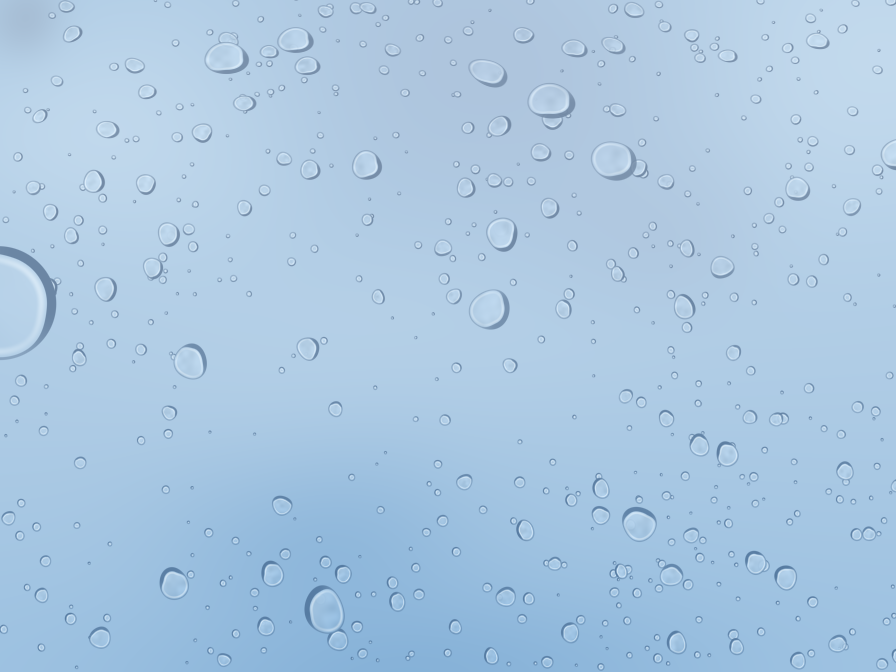
This texture is drawn by a WebGL 2 fragment shader. Its source:

```glsl
#version 300 es
precision highp float;
// Water drops on a window in front of a soft, hazy blue sky.
// The sky is a blend of broad glows; the drops come from jittered grids of
// several sizes, each drop a slightly bent disc with a dark rim and pale core.

uniform vec2 u_resolution;
out vec4 fragColor;

const vec3 SKY_PALE  = vec3(0.765, 0.855, 0.93);
const vec3 SKY_MID   = vec3(0.68, 0.795, 0.895);
const vec3 SKY_LOW   = vec3(0.625, 0.765, 0.885);
const vec3 SKY_DEEP  = vec3(0.51, 0.685, 0.84);
const vec3 SKY_GREY  = vec3(0.68, 0.765, 0.86);
const vec3 RIM_UPPER = vec3(0.40, 0.49, 0.60);
const vec3 RIM_LOWER = vec3(0.27, 0.42, 0.58);
const vec3 GLINT     = vec3(0.90, 0.95, 0.985);
const float RIM_THIN = 0.05;   // rim width all round, per radius
const float RIM_WIDE = 0.17;   // extra width on the shaded side
const float RIM_LEAST = 0.0016;
const float SHADE_LOW = 2.1;   // angle of the shaded side, bottom and top
const float SHADE_HIGH = -0.9;

// Per layer: cell size, least radius, radius range, chance of a drop
const vec4 LAYERS[4] = vec4[4](
  vec4(0.030, 0.0024, 0.0022, 0.15),
  vec4(0.046, 0.0050, 0.0045, 0.44),
  vec4(0.088, 0.0105, 0.0080, 0.56),
  vec4(0.200, 0.0220, 0.0140, 0.50));

float hash(vec2 p) {
  return fract(sin(dot(p, vec2(127.1, 311.7))) * 43758.5453);
}

float noise(vec2 p) {
  vec2 i = floor(p), f = fract(p);
  f = f * f * (3.0 - 2.0 * f);
  return mix(mix(hash(i), hash(i + vec2(1, 0)), f.x),
             mix(hash(i + vec2(0, 1)), hash(i + vec2(1, 1)), f.x), f.y);
}

float glow(vec2 p, vec2 center, vec2 size) {
  vec2 q = (p - center) / size;
  return exp(-dot(q, q));
}

vec3 sky(vec2 p) {
  p += 0.09 * (vec2(noise(p * 3.0), noise(p * 3.0 + 17.0)) - 0.5);
  vec3 c = mix(SKY_LOW, SKY_MID, smoothstep(0.0, 0.5, p.y));
  c = mix(c, SKY_PALE, 0.95 * glow(p, vec2(1.30, 0.93), vec2(0.42, 0.30)));
  c = mix(c, SKY_PALE, 0.85 * glow(p, vec2(0.14, 0.80), vec2(0.32, 0.20)));
  c = mix(c, SKY_PALE, 0.30 * glow(p, vec2(0.60, 0.52), vec2(0.40, 0.14)));
  c = mix(c, SKY_GREY, 0.85 * glow(p, vec2(0.74, 0.88), vec2(0.27, 0.22)));
  c = mix(c, SKY_GREY, 0.50 * glow(p, vec2(1.00, 0.69), vec2(0.16, 0.13)));
  c = mix(c, SKY_GREY * 0.92, 0.6 * glow(p, vec2(0.0, 1.0), vec2(0.06, 0.06)));
  c = mix(c, SKY_DEEP, 0.60 * glow(p, vec2(0.48, 0.20), vec2(0.24, 0.15)));
  c = mix(c, SKY_DEEP, 0.85 * glow(p, vec2(0.60, 0.0), vec2(0.42, 0.13)));
  return c;
}

// Lays one drop over the colours behind it; its core shows only the open sky
vec3 drop(vec3 behind, vec3 open, vec2 p, vec2 center, float r, vec2 seed, float wobble) {
  vec2 q = p - center;
  if (dot(q, q) > 4.0 * r * r) return behind;
  float h = hash(seed + 5.3), k = hash(seed + 9.1);
  float aa = 0.75 / u_resolution.y;

  // Outline: flatter high up, slightly taller low down, with a small taper
  float tilt = (h - 0.5) * 1.2;
  q = mat2(cos(tilt), -sin(tilt), sin(tilt), cos(tilt)) * q;
  float flatness = smoothstep(0.65, 0.9, center.y);
  float stretch = 1.0 + wobble * mix(-0.10 * k, 0.10 + 0.18 * k, flatness);
  q *= vec2(1.0 / stretch, stretch);
  q.x *= 1.0 + wobble * (k - 0.4) * 0.2 * q.y / r;
  float a = atan(q.y, q.x);
  float edge = r * (1.0 + wobble * (0.04 * sin(2.0 * a + 6.3 * h)
                                  + 0.03 * sin(3.0 * a + 6.3 * k)));
  float d = length(q) - edge;

  // Rim: shaded on one side, a glint just inside it and on the far side
  float turn = mix(SHADE_LOW, SHADE_HIGH, smoothstep(0.2, 0.75, center.y)) + (k - 0.5) * 1.2;
  float facing = cos(a - turn);
  float shade = smoothstep(-0.4, 0.8, facing);
  float wide = RIM_WIDE * smoothstep(0.13, 0.03, r) + 0.04;
  float width = max(r * (RIM_THIN + wide * shade * shade), RIM_LEAST);
  float inside = smoothstep(aa, -aa, d);
  float rim = smoothstep(-width - aa, -width + aa, d);
  float band = max(0.1 * r, 0.0015);
  float shine = smoothstep(band, 0.0, abs(d + width + band));

  vec2 toShade = vec2(cos(turn), sin(turn));
  vec3 core = mix(open, SKY_PALE, 0.28 + 0.25 * dot(q, toShade) / r);
  core = mix(core, GLINT, shine * (0.25 + 0.35 * abs(facing)));
  core += 0.07 * (noise(q / r * 2.5 + seed) - 0.5) * wobble;
  vec3 rimColor = mix(RIM_LOWER, RIM_UPPER, smoothstep(0.1, 0.8, center.y));
  vec3 c = mix(core, rimColor, rim * (0.48 + 0.37 * shade));
  return mix(behind, c, inside * mix(0.8, 1.0, h));
}

void main() {
  vec2 p = gl_FragCoord.xy / u_resolution.y;
  vec3 open = sky(p), color = open;

  for (int n = 0; n < 4; n++) {
    vec4 layer = LAYERS[n];
    vec2 cell = floor(p / layer.x);
    for (int y = -1; y <= 1; y++)
    for (int x = -1; x <= 1; x++) {
      vec2 id = cell + vec2(x, y);
      vec2 seed = id + float(n) * 37.0;
      vec2 jitter = vec2(hash(seed + 1.7), hash(seed + 3.9));
      vec2 center = (id + 0.1 + 0.8 * jitter) * layer.x;
      // Loose groups, crowded at lower right, sparse left of the middle
      float density = 0.35 + 1.3 * noise(center * 5.0 + 8.0);
      density *= 1.0 - 0.7 * glow(center, vec2(0.42, 0.34), vec2(0.38, 0.17));
      density += 0.5 * glow(center, vec2(1.10, 0.12), vec2(0.40, 0.20));
      if (hash(seed + 7.3) > layer.w * density) continue;
      float size = hash(seed + 2.1);
      float r = layer.y + layer.z * size * size;
      color = drop(color, open, p, center, r, seed, n > 1 ? 1.0 : 0.4);
    }
  }
  // The one great drop cut by the left border
  color = drop(color, open, p, vec2(0.0, 0.549), 0.084, vec2(4.0, 2.0), 0.15);
  fragColor = vec4(color, 1.0);
}
```
